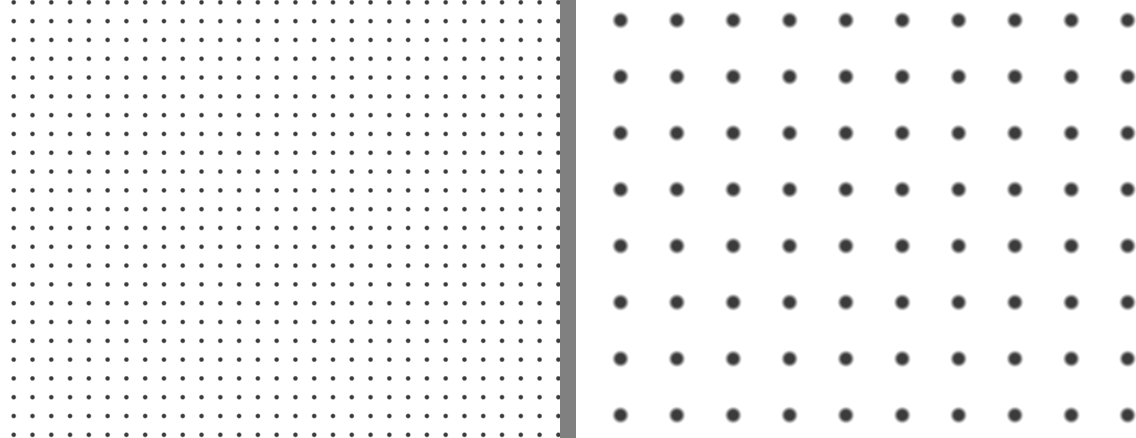
Left: the whole. Right: its middle third, enlarged.
Write a Shadertoy shader that draws this pattern.

```glsl
// Regular grid of small, soft-edged charcoal dots on white.

// All lengths are fractions of the canvas height.
const vec2 SPACING = vec2(0.04288, 0.04293);
const vec2 FIRST_DOT = vec2(0.0313, 0.0073);
const float DOT_RADIUS = 0.005;
const float EDGE_SOFTNESS = 0.0021;

const vec3 PAPER = vec3(1.0);
const vec3 INK = vec3(0.23);

// Offset from the nearest point of a grid that starts at origin.
vec2 repeatGrid(vec2 p, vec2 origin, vec2 spacing) {
    return (fract((p - origin) / spacing + 0.5) - 0.5) * spacing;
}

float circleDistance(vec2 p, float radius) {
    return length(p) - radius;
}

// Coverage of a shape, from 1 inside to 0 outside.
float softFill(float dist, float softness) {
    return 1.0 - smoothstep(-softness, softness, dist);
}

void mainImage(out vec4 fragColor, in vec2 fragCoord) {
    vec2 p = fragCoord / iResolution.y;

    // Keep the edge smooth on small canvases.
    float softness = max(EDGE_SOFTNESS, 0.75 / iResolution.y);

    vec2 cell = repeatGrid(p, FIRST_DOT, SPACING);
    float dotMask = softFill(circleDistance(cell, DOT_RADIUS), softness);

    fragColor = vec4(mix(PAPER, INK, dotMask), 1.0);
}
```
